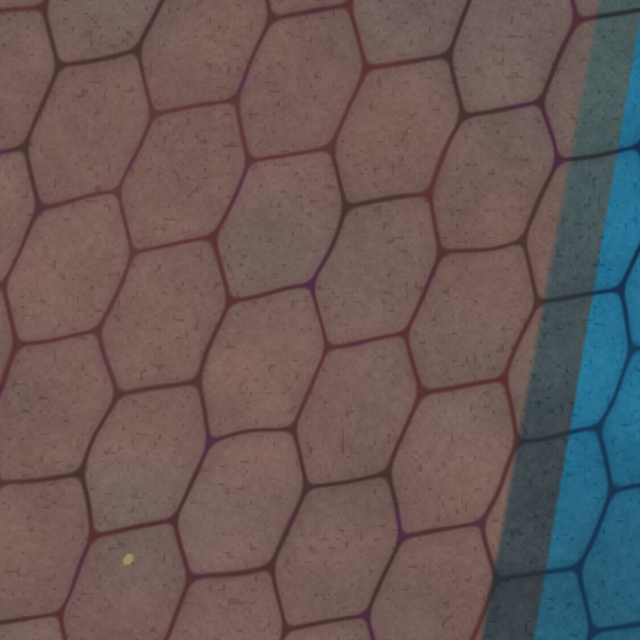
This texture is drawn by a WebGL 1 fragment shader. Its source:

```glsl
precision highp float;
// Slanted elongated hexagon tiles in dusty brown, with a grey shadow band and a blue strip at the right.

uniform vec2 u_resolution;

// Lattice: two steps between tile centres, one tile centre and one tile corner
const vec2 STEP_A = vec2(0.1500, -0.0736);
const vec2 STEP_B = vec2(0.0306, 0.2188);
const vec2 TILE_CENTRE = vec2(0.5885, 0.5770);
const vec2 CORNER = vec2(-0.0470, 0.0990);
const float CORNER_ROUNDING = 0.014;
const float WOBBLE = 0.010;

// Joints
const float JOINT_HALF_WIDTH = 0.0062;
const float HALO_WIDTH = 0.009;

// Slanted zones: x at the bottom, and lean per unit of height
const vec2 SHADOW_EDGE = vec2(0.752, 0.185);
const vec2 BLUE_EDGE = vec2(0.834, 0.171);

const vec3 BROWN = vec3(0.475, 0.368, 0.345);
const vec3 BROWN_GREY = vec3(0.430, 0.370, 0.350);
const vec3 BROWN_JOINT = vec3(0.255, 0.175, 0.170);
const vec3 RED_JOINT = vec3(0.335, 0.180, 0.185);
const vec3 PURPLE_STAIN = vec3(0.300, 0.140, 0.290);
const vec3 SHADOW_LOW = vec3(0.235, 0.270, 0.290);
const vec3 SHADOW_HIGH = vec3(0.300, 0.365, 0.370);
const vec3 SHADOW_JOINT = vec3(0.160, 0.175, 0.190);
const vec3 BLUE_LOW = vec3(0.165, 0.380, 0.480);
const vec3 BLUE_HIGH = vec3(0.150, 0.445, 0.580);
const vec3 BLUE_JOINT = vec3(0.075, 0.175, 0.285);

const vec2 SPECK_CENTRE = vec2(0.200, 0.125);
const float SPECK_RADIUS = 0.010;
const vec3 SPECK = vec3(0.640, 0.590, 0.400);

float hash(vec2 p) {
  vec3 q = fract(p.xyx * 0.1031);
  q += dot(q, q.yzx + 33.33);
  return fract((q.x + q.y) * q.z);
}

float noise(vec2 p) {
  vec2 i = floor(p), f = fract(p);
  f = f * f * (3.0 - 2.0 * f);
  return mix(mix(hash(i), hash(i + vec2(1.0, 0.0)), f.x),
             mix(hash(i + vec2(0.0, 1.0)), hash(i + 1.0), f.x), f.y);
}

float smoothMax(float a, float b, float k) {
  float h = max(k - abs(a - b), 0.0) / k;
  return max(a, b) + h * h * k * 0.25;
}

// Distance to the pair of opposite sides, one of which runs from v to w
float sidePair(vec2 p, vec2 v, vec2 w) {
  vec2 n = normalize(vec2(v.y - w.y, w.x - v.x));
  return abs(dot(p, n)) - abs(dot(v, n));
}

float hexagon(vec2 p) {
  vec2 top = STEP_B - CORNER, right = STEP_A + CORNER;
  float d = smoothMax(sidePair(p, CORNER, top), sidePair(p, top, right), CORNER_ROUNDING);
  return smoothMax(d, sidePair(p, right, -CORNER), CORNER_ROUNDING);
}

// Returns the signed distance to the nearest tile and that tile's index
vec3 tiling(vec2 p) {
  p -= TILE_CENTRE;
  float det = STEP_A.x * STEP_B.y - STEP_A.y * STEP_B.x;
  vec2 base = floor(vec2(p.x * STEP_B.y - p.y * STEP_B.x,
                         STEP_A.x * p.y - STEP_A.y * p.x) / det + 0.5);
  vec3 best = vec3(1.0, 0.0, 0.0);
  for (int j = -1; j <= 1; j++) {
    for (int i = -1; i <= 1; i++) {
      vec2 id = base + vec2(float(i), float(j));
      float d = hexagon(p - id.x * STEP_A - id.y * STEP_B);
      if (d < best.x) best = vec3(d, id);
    }
  }
  return best;
}

void main() {
  vec2 uv = gl_FragCoord.xy / u_resolution;
  float pixel = 1.0 / min(u_resolution.x, u_resolution.y);

  vec2 wobble = vec2(noise(uv * 13.0), noise(uv * 13.0 + 41.0)) - 0.5;
  vec3 tile = tiling(uv + WOBBLE * wobble);
  float inside = -tile.x;
  float tone = hash(tile.yz + 60.0) - 0.5;
  float cloud = noise(uv * 5.0 + 7.0);

  // Zone masks
  float shadow = smoothstep(-0.007, 0.007, uv.x - SHADOW_EDGE.x - SHADOW_EDGE.y * uv.y);
  float edge = 0.002 + pixel;
  float blue = smoothstep(-edge, edge, uv.x - BLUE_EDGE.x - BLUE_EDGE.y * uv.y);

  // Tile faces and joint colours per zone
  vec3 face = mix(BROWN, BROWN_GREY, smoothstep(0.35, 0.95, cloud * 0.8 + 0.2 * uv.y));
  face = mix(face, mix(SHADOW_LOW, SHADOW_HIGH, smoothstep(0.1, 0.9, uv.y)), shadow);
  face = mix(face, mix(BLUE_LOW, BLUE_HIGH, smoothstep(0.05, 0.4, uv.y)), blue);
  vec3 joint = mix(BROWN_JOINT, RED_JOINT, smoothstep(0.35, 0.75, noise(uv * 7.0 + 19.0)));
  joint = mix(joint, PURPLE_STAIN, 0.7 * smoothstep(0.72, 0.9, noise(uv * 16.0 + 3.0)));
  joint = mix(mix(joint, SHADOW_JOINT, shadow), BLUE_JOINT, blue);

  // Uneven tone, fine grain and dark pits
  face *= 1.0 + 0.05 * tone + 0.10 * (noise(uv * 14.0 + 80.0) - 0.5);
  face += 0.035 * (noise(uv * 210.0) - 0.5) + 0.025 * (noise(uv * 85.0) - 0.5);
  face -= 0.05 * smoothstep(0.78, 0.95, noise(uv * 140.0 + 11.0));

  // Soft joints of varying weight, with a faint halo
  float width = JOINT_HALF_WIDTH * mix(0.8, 1.2, noise(uv * 18.0 + 29.0));
  float line = 1.0 - smoothstep(0.0, width + pixel, inside);
  float halo = 0.28 * exp(-max(inside, 0.0) / HALO_WIDTH);
  vec3 colour = mix(face, joint, max(line * mix(0.75, 1.0, cloud), halo));

  // Pale speck of dirt
  float speckDistance = length(uv - SPECK_CENTRE) + 0.008 * (noise(uv * 150.0) - 0.5);
  colour = mix(colour, SPECK, 0.85 * (1.0 - smoothstep(0.4, 1.1, speckDistance / SPECK_RADIUS)));

  gl_FragColor = vec4(colour, 1.0);
}
```
